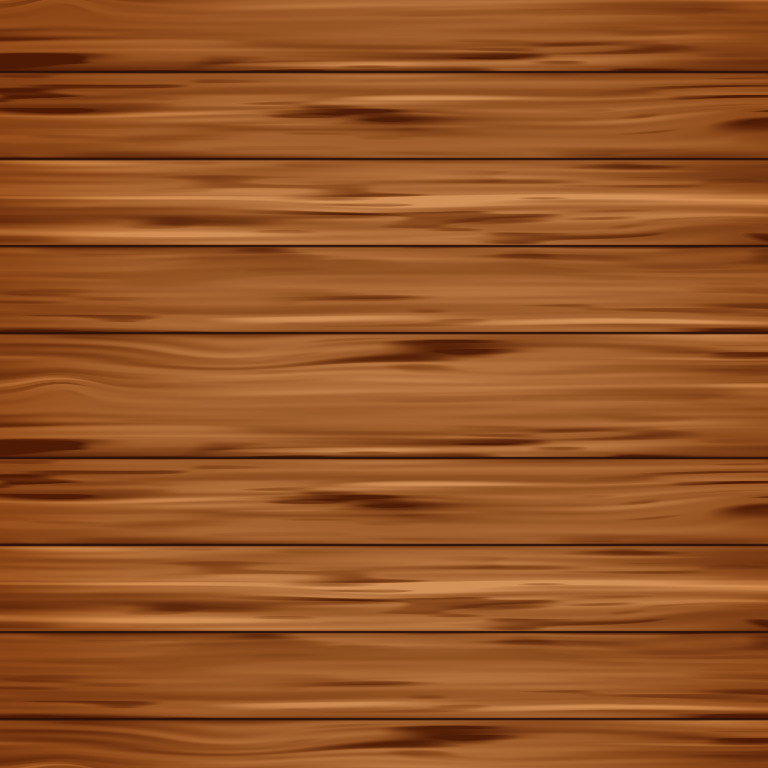
Write a Shadertoy shader that draws this texture.

```glsl
// Horizontal brown wooden planks with streaky grain, dark flecks and thin dark seams.

#define PERIOD 0.5026      // height of one group of four planks
#define PLANK 0.1133       // height of the three narrow planks
#define FIRST_SEAM 0.0938  // distance of the first seam from the top
#define SEAM 0.0015        // half width of a seam
#define FLECKS 0.62        // strength of the dark flecks
#define GLINTS 0.34        // strength of the pale streaks
#define DEEP vec3(0.31, 0.11, 0.02)
#define MIDDLE vec3(0.56, 0.305, 0.12)
#define PALE vec3(0.80, 0.54, 0.32)
#define GAP vec3(0.17, 0.065, 0.03)

// Calm, nearly plain zone of each plank: centre and width, as plank fractions
const vec2 CALM[4] = vec2[4](vec2(0.85, 0.20), vec2(-1.0, 0.10),
                             vec2(0.36, 0.36), vec2(0.60, 0.21));

float hash(vec2 p) {
    uvec2 q = uvec2(ivec2(p)) * uvec2(1597334673u, 3812015801u);
    uint n = (q.x ^ q.y) * 1597334673u;
    n = (n ^ (n >> 15)) * 2246822519u;
    return float((n ^ (n >> 13)) >> 8) / 16777216.0;
}

// Smooth noise along a single row, shifted by a random amount
float strand(float x, float row) {
    x += 40.0 * hash(vec2(907.0, row));
    float cell = floor(x), f = x - cell;
    return mix(hash(vec2(cell, row)), hash(vec2(cell + 1.0, row)), f * f * (3.0 - 2.0 * f));
}

// Lens-shaped streaks: neighbouring strands blended together
float fibre(vec2 p, float seed) {
    float row = floor(p.y), f = p.y - row;
    row += seed * 1000.0;
    return mix(strand(p.x, row), strand(p.x, row + 1.0), f * f * (3.0 - 2.0 * f));
}

// Local push of the grain around a knot
float bend(vec2 p, vec2 centre, vec2 size, float push) {
    vec2 d = (p - centre) / size;
    return push * exp(-dot(d, d));
}

void mainImage(out vec4 fragColor, in vec2 fragCoord) {
    vec2 uv = fragCoord / iResolution.xy;
    float depth = 1.0 - uv.y;
    float pixel = 1.0 / iResolution.y;

    // Plank layout: three narrow boards, then a wide one
    float y = mod(depth - FIRST_SEAM, PERIOD);
    float id = min(floor(y / PLANK), 3.0);
    float top = id * PLANK;
    float bottom = id > 2.5 ? PERIOD : top + PLANK;
    float across = (y - top) / (bottom - top);
    float toSeam = min(y - top, bottom - y);

    // Grain coordinates, bent by knots and a gentle waviness
    vec2 p = vec2(uv.x, y);
    float v = y;
    v -= bend(p, vec2(1.00, 0.060), vec2(0.16, 0.030), -0.020);
    v -= bend(p, vec2(0.96, 0.200), vec2(0.13, 0.025), -0.016);
    v -= bend(p, vec2(0.30, 0.372), vec2(0.13, 0.028), 0.019);
    v -= bend(p, vec2(0.08, 0.412), vec2(0.05, 0.022), -0.016);
    v += 0.007 * (fibre(vec2(uv.x * 4.0, y * 28.0), 1.0) - 0.5);
    v += id * 3.7;

    // Streak layers
    float x = uv.x;
    float broad = fibre(vec2(x * 1.3, v * 26.0), 2.0) - 0.5;
    float medium = fibre(vec2(x * 3.0, v * 85.0), 3.0) - 0.5;
    float fine = fibre(vec2(x * 5.0, v * 190.0), 4.0) - 0.5;
    float cluster = fibre(vec2(x * 4.0, v * 30.0), 5.0);

    float c = (across - CALM[int(id)].x) / CALM[int(id)].y;
    float busy = 1.0 - 0.88 * exp(-c * c);

    float fleck = smoothstep(0.60, 0.88, fibre(vec2(x * 5.0, v * 95.0), 6.0));
    fleck += 0.7 * smoothstep(0.62, 0.88, fibre(vec2(x * 9.0, v * 170.0), 7.0));
    fleck *= smoothstep(0.15, 0.75, cluster) * busy;
    float glint = smoothstep(0.66, 0.95, fibre(vec2(x * 3.0, v * 110.0), 8.0));

    // Brightness: grain plus a soft light in the middle of the canvas
    vec2 away = (vec2(uv.x, depth) - vec2(0.56, 0.50)) / vec2(0.56, 0.75);
    float edge = smoothstep(0.1, 1.35, dot(away, away));
    float tone = 0.69 + 0.26 * broad - 0.26 * edge;
    tone += busy * 0.34 * medium + (0.12 + 0.22 * busy) * fine;
    tone += GLINTS * glint * (0.2 + 0.8 * busy) - FLECKS * fleck;
    tone -= 0.22 * exp(-toSeam / 0.004);
    tone = clamp(tone, 0.0, 1.05);

    // Wood colour, warmer toward the borders
    vec3 color = tone < 0.5 ? mix(DEEP, MIDDLE, tone * 2.0)
                            : mix(MIDDLE, PALE, tone * 2.0 - 1.0);
    color *= mix(vec3(1.0), vec3(1.0, 0.92, 0.74), edge);

    // Seams
    float seam = 1.0 - smoothstep(SEAM - 0.6 * pixel, SEAM + 0.8 * pixel, toSeam);
    color = mix(color, GAP, 0.92 * seam);
    fragColor = vec4(color, 1.0);
}
```
